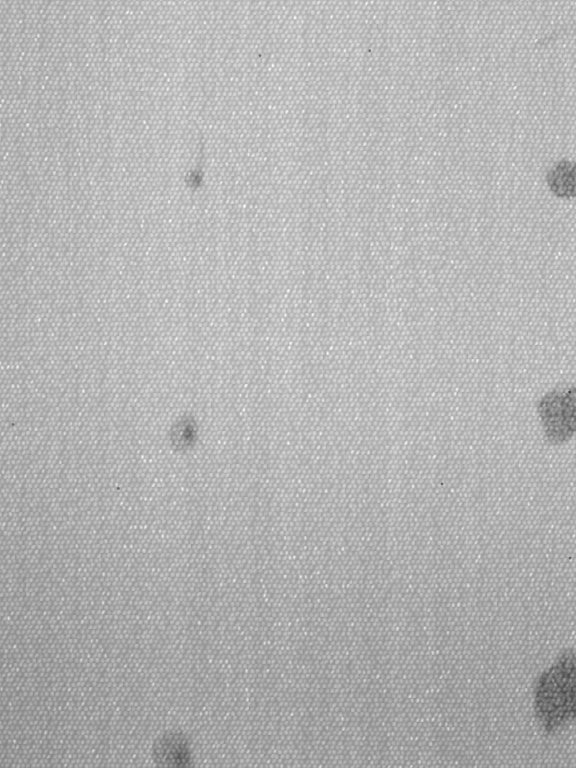
Reproduce this texture procedurally as a WebGL 1 fragment shader.

```glsl
precision highp float;
// Pale grey woven cloth with fine glints, soft shading and two columns of dark stains.

uniform vec2 u_resolution;

#define THREADS vec2(145.0, 162.0)
#define WEAVE_CONTRAST 0.16
#define THREAD_JITTER 0.34
#define GLINT_SHARE 0.12
#define GLINT_GAIN 0.16
#define CLOTH_TONE 0.786
#define BOTTOM_SHADE 0.115
#define LEFT_SHADE 0.045
#define STAIN_DEPTH 0.27
#define STAIN_SIZE 0.014
#define SPECK_SHARE 0.012

float hash(vec2 p) {
  return fract(sin(dot(p, vec2(127.1, 311.7))) * 4375.85);
}

// Layered sines, about -1 to 1
float waves(vec2 p) {
  return (sin(p.x + 1.7 * sin(p.y * 0.8)) + 0.6 * sin(p.y * 1.9 + p.x * 0.7)
        + 0.4 * sin(p.x * 3.1 - p.y * 2.3)) * 0.5;
}

// Distance to the nearest scattered point
float cellular(vec2 p) {
  vec2 cell = floor(p);
  float nearest = 2.0;
  for (int j = -1; j <= 1; j++) {
    for (int i = -1; i <= 1; i++) {
      vec2 c = cell + vec2(float(i), float(j));
      vec2 point = c + vec2(hash(c), hash(c + 19.3));
      nearest = min(nearest, length(p - point));
    }
  }
  return nearest;
}

float segment(vec2 p, vec2 a, vec2 b) {
  vec2 ab = b - a;
  return length(p - a - ab * clamp(dot(p - a, ab) / dot(ab, ab), 0.0, 1.0));
}

// Staggered, uneven thread crossings with narrow glints and banded threads
float weave(vec2 p) {
  vec2 uv = p * THREADS + 0.35 * vec2(waves(p * 8.0), waves(p.yx * 6.0 + 3.0));
  float band = hash(vec2(floor(uv.x), 3.0)) - 0.5;
  uv.x += 0.5 * mod(floor(uv.y), 2.0);
  vec2 cell = floor(uv);
  vec2 f = uv - cell - 0.5;
  f += THREAD_JITTER * (vec2(hash(cell + 11.0), hash(cell + 23.0)) - 0.5);
  float slant = 0.55 * hash(cell + 41.0) - 0.1;
  f.x -= slant * f.y;
  f *= vec2(1.2, 0.85);
  float bump = exp(-4.0 * dot(f, f));
  float gain = 0.75 + 0.5 * hash(cell);
  float glint = smoothstep(1.0 - GLINT_SHARE, 1.0, hash(cell + 57.0));
  vec2 narrow = f * vec2(1.5, 1.0);
  return WEAVE_CONTRAST * (bump * gain - 0.55) + 0.018 * band
       + GLINT_GAIN * glint * exp(-9.0 * dot(narrow, narrow));
}

// Broad light across the cloth, with faint vertical bands
float shading(vec2 p) {
  float tone = CLOTH_TONE - 0.03;
  tone -= BOTTOM_SHADE * (1.0 - smoothstep(0.0, 0.58, p.y));
  tone -= LEFT_SHADE * (1.0 - smoothstep(0.0, 0.28, p.x));
  tone -= 0.02 * smoothstep(0.45, 0.75, p.x);
  tone += 0.007 * waves(p * vec2(9.0, 5.0));
  return tone + 0.006 * waves(p * vec2(85.0, 4.0));
}

// Stains grow downwards; the right column is larger and more solid
float stains(vec2 p) {
  float mottle = smoothstep(0.1, 0.9, cellular(p * 150.0));
  float dark = 0.0;
  for (int i = 0; i < 6; i++) {
    float side = mod(float(i), 2.0);
    float row = floor(float(i) / 2.0);
    vec2 center = vec2(0.252 + 0.48 * side - 0.014 * row * (1.0 - side),
                       0.766 - (0.286 - 0.011 * side) * row
                             - (0.045 - 0.015 * side) * row * row);
    float radius = STAIN_SIZE + 0.009 * row + 0.011 * side;
    vec2 q = (p - center) / (radius * vec2(0.92, 1.2));
    float d = length(q) + 0.22 * waves(q * 2.6 + float(i) * 2.3);
    float body = 1.0 - smoothstep(0.7, 1.12, d);
    vec2 offCore = q - vec2(0.35, 0.0);
    float core = exp(-6.0 * dot(offCore, offCore)) * (1.0 - 0.6 * side);
    dark += body * (0.38 + 0.42 * side) * (0.6 + 0.6 * mottle) + 0.6 * core;
  }
  return STAIN_DEPTH * dark;
}

// Faint rubbed streaks and tiny sparse specks
float marks(vec2 p) {
  float drip = segment(p, vec2(0.260, 0.770), vec2(0.263, 0.820));
  float rub = segment(p, vec2(0.695, 0.938), vec2(0.755, 0.970));
  float dark = 0.05 * exp(-drip * drip * 50000.0);
  dark += 0.07 * exp(-rub * rub * 30000.0) * (0.6 + 0.4 * waves(p * 160.0));
  vec2 grid = p * 34.0;
  vec2 cell = floor(grid);
  vec2 spot = 0.2 + 0.6 * vec2(hash(cell + 5.0), hash(cell + 8.0));
  float speck = 1.0 - smoothstep(0.03, 0.09, length(fract(grid) - spot));
  return dark + 0.3 * speck * step(1.0 - SPECK_SHARE, hash(cell + 31.0));
}

void main() {
  vec2 p = gl_FragCoord.xy / u_resolution.y;
  // Four samples per pixel keep the fine threads smooth
  float cloth = 0.0;
  for (int i = 0; i < 4; i++) {
    vec2 corner = vec2(mod(float(i), 2.0), floor(float(i) / 2.0)) - 0.5;
    cloth += 0.25 * weave(p + 0.5 * corner / u_resolution.y);
  }
  float tone = shading(p) + cloth - stains(p) - marks(p);
  gl_FragColor = vec4(vec3(clamp(tone, 0.0, 1.0)), 1.0);
}
```
